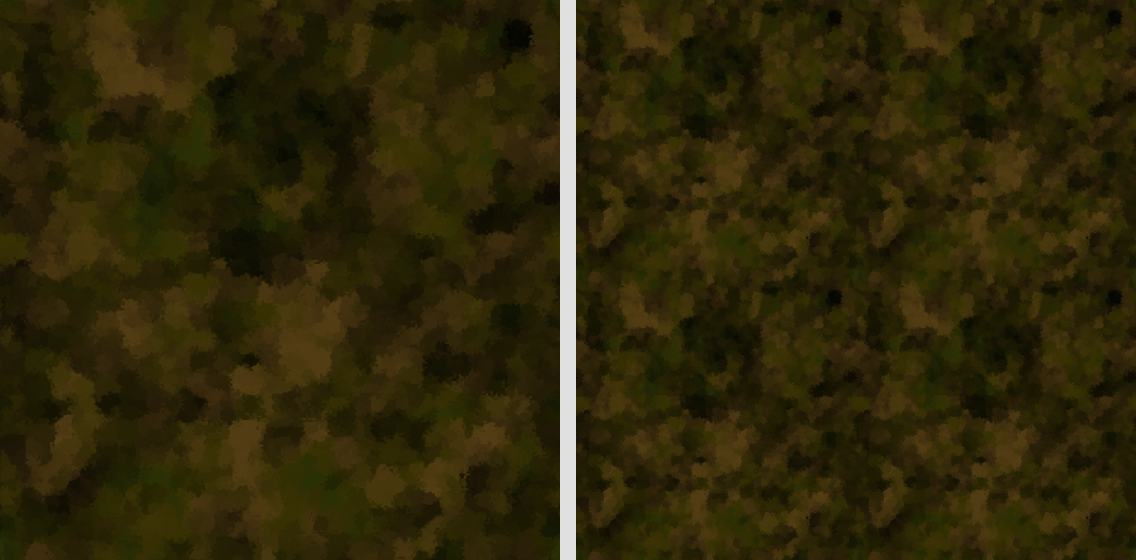
Left: one tile. Right: repeated 2 by 2.
This texture is drawn by a Shadertoy shader. Its source:

```glsl
vec2 hash2(vec2 cell, float seed) {
    vec3 q = fract((cell.xyx + seed * 7.31) * vec3(0.1031, 0.1030, 0.0973));
    q += dot(q, q.yzx + 33.33);
    return fract((q.xx + q.yz) * q.zy);
}

// Two channels of value noise, centred on zero, wrapping after count cells
vec2 wrapNoise(vec2 uv, float count, float seed) {
    vec2 p = uv * count;
    vec2 cell = floor(p);
    vec2 f = smoothstep(0.0, 1.0, p - cell);
    vec2 lo = mod(cell, count);
    vec2 hi = mod(cell + 1.0, count);
    vec2 bottom = mix(hash2(lo, seed), hash2(vec2(hi.x, lo.y), seed), f.x);
    vec2 top = mix(hash2(vec2(lo.x, hi.y), seed), hash2(hi, seed), f.x);
    return mix(bottom, top, f.y) - 0.5;
}

// Scattered patches: x is lightness, y is earthiness
vec2 groundField(vec2 uv) {
    return 0.24 * wrapNoise(uv, 7.0, 3.0)
         + 0.42 * wrapNoise(uv, 14.0, 11.0)
         + 0.34 * wrapNoise(uv, 25.0, 19.0);
}

// Rounded cells of varied size, each holding the field value at its site
vec2 blobLayer(vec2 uv, float count, float sharpness, float seed) {
    vec2 p = uv * count;
    vec2 base = floor(p);
    vec2 sum = vec2(0.0);
    float total = 0.0;
    for (int y = -1; y <= 1; y++) {
        for (int x = -1; x <= 1; x++) {
            vec2 cell = base + vec2(x, y);
            vec2 id = mod(cell, count);
            vec2 site = cell + 0.15 + 0.7 * hash2(id, seed);
            vec2 traits = hash2(id, seed + 5.0);
            vec2 shade = hash2(id, seed + 9.0) - 0.5;
            float reach = length(p - site) - 0.3 * traits.x;
            float weight = exp(-sharpness * reach);
            sum += weight * (groundField(site / count) + 0.34 * shade);
            total += weight;
        }
    }
    return sum / total;
}

vec3 groundColor(float light, float earthiness) {
    const vec3 mossShadow = vec3(0.020, 0.025, 0.008);
    const vec3 mossLight = vec3(0.215, 0.188, 0.012);
    const vec3 earthShadow = vec3(0.050, 0.032, 0.005);
    const vec3 earthLight = vec3(0.320, 0.235, 0.075);
    const vec3 greenTint = vec3(0.78, 0.98, 1.35);

    float tone = clamp(0.61 + 1.65 * light, 0.0, 1.0);
    float earth = smoothstep(-0.15, 0.27, earthiness);
    float green = smoothstep(-0.13, -0.30, earthiness);
    vec3 moss = mix(mossShadow, mossLight, tone) * mix(vec3(1.0), greenTint, green);
    return mix(moss, mix(earthShadow, earthLight, tone), earth);
}

void mainImage(out vec4 fragColor, in vec2 fragCoord) {
    vec2 uv = fragCoord / iResolution.xy;

    // Uneven outlines with a fine ragged fringe
    vec2 warped = uv + 0.012 * wrapNoise(uv, 38.0, 27.0)
                     + 0.008 * wrapNoise(uv, 96.0, 31.0)
                     + 0.012 * wrapNoise(uv, 230.0, 37.0);

    // Large patches overlaid with smaller dabs
    vec2 ground = 0.56 * blobLayer(warped, 24.0, 18.0, 41.0)
                + 0.44 * blobLayer(warped, 41.0, 15.0, 59.0);
    ground.x += 0.022 * wrapNoise(uv, 190.0, 71.0).x;

    fragColor = vec4(groundColor(ground.x, ground.y), 1.0);
}
```
